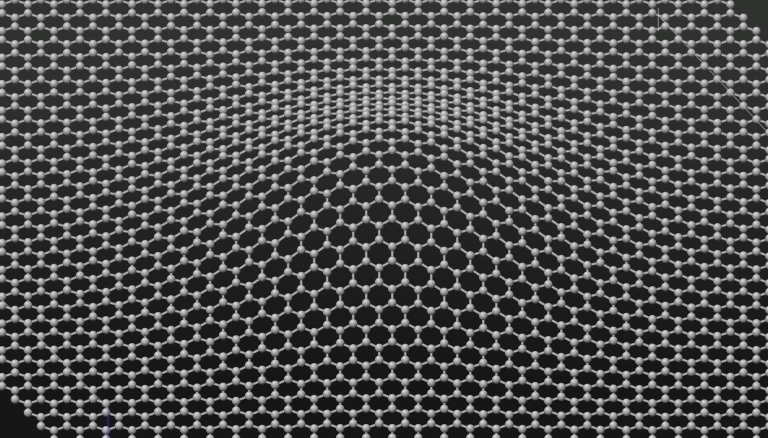
This pattern is drawn by a Shadertoy shader. Its source:

```glsl
// A tilted honeycomb sheet of grey balls and rods, swelling into a dome over a dark ground.
#define PITCH vec2(0.0594, 0.0304)   // cell width, row spacing (canvas heights)
#define ORIGIN vec2(0.0342, 0.098)   // centre of cell (0, 0)
#define BALL 0.0099                  // ball radius
#define ROD 0.0030                   // rod half width
#define DOME_CENTRE vec2(0.886, 0.479)
#define DOME_SPREAD vec2(0.303, 0.176)
#define DOME_HEIGHT 0.174
#define LAST_DIAGONAL 42.0           // diagonals between the two cut corners
#define LIGHT vec3(-0.22, 0.48, 0.85)

float domeHeight(vec2 p) {
    vec2 d = (p - DOME_CENTRE) / DOME_SPREAD;
    return DOME_HEIGHT * exp(-0.5 * dot(d, d));
}

vec2 raise(vec2 p) {
    return p + vec2(0.0, domeHeight(p));
}

// Inverse of raise, by fixed-point iteration
vec2 flatten(vec2 p) {
    vec2 q = p;
    for (int i = 0; i < 14; i++) q.y = p.y - domeHeight(q);
    return q;
}

float coverage(float dist) {
    return clamp(0.5 - dist * iResolution.y, 0.0, 1.0);
}

float segmentDistance(vec2 p, vec2 a, vec2 b) {
    vec2 pa = p - a, ba = b - a;
    return length(pa - ba * clamp(dot(pa, ba) / dot(ba, ba), 0.0, 1.0));
}

bool onSheet(vec2 cell) {
    vec2 s = (cell - ORIGIN) / PITCH;
    float diagonal = s.x + 0.5 * s.y;
    return diagonal > -0.5 && diagonal < LAST_DIAGONAL + 0.5;
}

// Layers hold (premultiplied grey, opacity)
void paint(inout vec2 layer, float grey, float alpha) {
    layer = mix(layer, vec2(grey, 1.0), alpha);
}

void drawRod(inout vec2 layer, vec2 p, vec2 a, vec2 b) {
    float d = segmentDistance(p, a, b);
    paint(layer, 0.72 - 0.28 * min(d / ROD, 1.0), coverage(d - ROD));
}

void drawBall(inout vec2 layer, vec2 p, vec2 centre) {
    vec2 d = (p - centre) / BALL;
    vec3 normal = vec3(d, sqrt(max(0.0, 1.0 - dot(d, d))));
    float diffuse = max(dot(normal, normalize(LIGHT)), 0.0);
    float grey = 0.26 + 0.48 * diffuse + 0.10 * pow(diffuse, 16.0);
    paint(layer, grey, coverage((length(d) - 1.0) * BALL));
}

void drawGuide(inout vec3 col, vec2 p, vec2 a, vec2 b, vec3 tint) {
    col = mix(col, tint, 0.6 * coverage(segmentDistance(p, a, b) - 0.0012));
}

void mainImage(out vec4 fragColor, in vec2 fragCoord) {
    vec2 p = fragCoord / iResolution.y;
    vec2 base = flatten(p);
    vec2 rods = vec2(0.0), balls = vec2(0.0);
    vec2 halfLink = vec2(0.0, PITCH.y / 3.0);
    float nearRow = round((base.y - ORIGIN.y) / PITCH.y);

    // Rows from back to front, so nearer balls cover farther ones
    for (int j = 2; j >= -2; j--) {
        float row = nearRow + float(j);
        float shift = 0.5 * mod(row, 2.0);
        float nearColumn = round((base.x - ORIGIN.x) / PITCH.x - shift);
        for (int i = -1; i <= 1; i++) {
            vec2 cell = ORIGIN + PITCH * vec2(nearColumn + float(i) + shift, row);
            if (!onSheet(cell)) continue;
            vec2 upper = raise(cell + halfLink);
            vec2 lower = raise(cell - halfLink);
            for (float side = -0.5; side < 1.0; side += 1.0) {
                vec2 next = cell + PITCH * vec2(side, 1.0);
                if (onSheet(next)) drawRod(rods, p, upper, raise(next - halfLink));
            }
            drawRod(rods, p, upper, lower);
            drawBall(balls, p, upper);
            drawBall(balls, p, lower);
        }
    }

    // Ground gradient, then rods, then balls
    vec3 col = mix(vec3(0.085), vec3(0.185, 0.195, 0.185), smoothstep(0.05, 0.95, p.y));
    col = col * (1.0 - rods.y) + rods.x;
    col = col * (1.0 - balls.y) + balls.x;

    // Thin boundary lines near two corners
    vec3 pale = vec3(0.72);
    drawGuide(col, p, vec2(0.0, 0.32), vec2(0.247, 0.068), pale);
    drawGuide(col, p, vec2(1.503, 0.965), vec2(1.76, 0.69), pale);
    drawGuide(col, p, vec2(1.503, 0.93), vec2(1.503, 0.98), pale);
    drawGuide(col, p, vec2(0.247, 0.0), vec2(0.247, 0.064), vec3(0.2, 0.25, 0.85));

    fragColor = vec4(col, 1.0);
}
```
